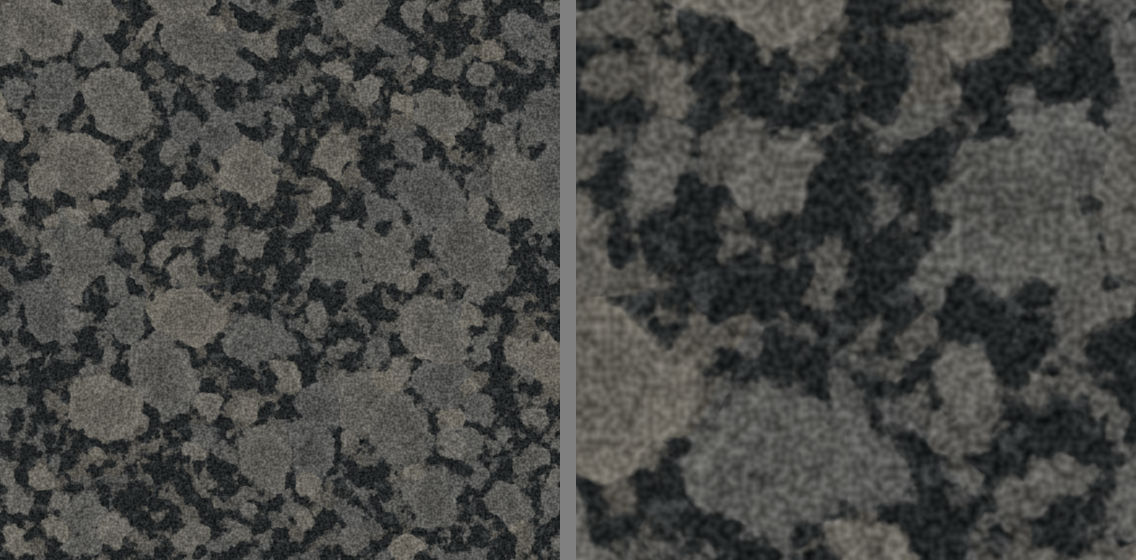
Left, the full canvas; right, a detail of the centre.
Reproduce this texture procedurally as a Shadertoy shader.

```glsl
// Dark granite: rounded, ragged grey feldspar grains in a speckled black matrix.
// Two jittered-cell grain layers and noise fragments merge into one depth field;
// that depth shapes the edges and pale rims, and gradient noise adds mottling.

#define LARGE_CELLS 8.0
#define SMALL_CELLS 17.0
#define WARP 0.011
#define RAGGED 0.014
#define EDGE_SOFT 0.0045
#define SPECK_SCALE 215.0
#define SPECK_GAIN 0.15
#define MATRIX_COLOR vec3(0.130, 0.140, 0.142)
#define FELDSPAR_COLOR vec3(0.362, 0.357, 0.342)

vec2 hash2(vec2 p) {
    vec3 q = fract(p.xyx * vec3(0.1031, 0.1030, 0.0973));
    q += dot(q, q.yzx + 33.33);
    return fract((q.xx + q.yz) * q.zy);
}

float gradientNoise(vec2 p) {
    vec2 cell = floor(p), f = fract(p);
    vec2 u = f * f * f * (f * (f * 6.0 - 15.0) + 10.0);
    vec4 corner;
    for (int k = 0; k < 4; k++) {
        vec2 o = vec2(k & 1, k >> 1);
        float angle = 6.2832 * hash2(cell + o + 71.0).x;
        corner[k] = dot(vec2(cos(angle), sin(angle)), f - o);
    }
    vec2 rows = mix(corner.xz, corner.yw, u.x);
    return 1.4 * mix(rows.x, rows.y, u.y);
}

float fbm(vec2 p) {
    float sum = 0.0, amp = 0.8;
    for (int i = 0; i < 4; i++) {
        sum += amp * gradientNoise(p);
        p = mat2(0.8, 0.6, -0.6, 0.8) * p * 2.03 + 17.3;
        amp *= 0.5;
    }
    return sum;
}

// Depth inside the nearest scattered grain (canvas units) and its random tone
vec2 grainLayer(vec2 p, float cells, float presence, vec2 radii, float seed) {
    p *= cells;
    vec2 home = floor(p), best = vec2(-1.0, 0.5);
    for (int y = -1; y <= 1; y++)
    for (int x = -1; x <= 1; x++) {
        vec2 id = home + vec2(x, y);
        vec2 traits = hash2(id + seed + 40.0);
        if (traits.x > presence) continue;
        vec2 d = p - id - 0.1 - 0.8 * hash2(id + seed);
        float angle = 6.2832 * traits.y;
        vec2 axis = vec2(cos(angle), sin(angle));
        d = vec2(dot(d, axis) * 0.88, dot(d, vec2(-axis.y, axis.x)) * 1.12);
        float radius = mix(radii.x, radii.y, traits.x / presence);
        float depth = (radius - length(d)) / cells;
        if (depth > best.x) best = vec2(depth, fract(traits.y * 7.31));
    }
    return best;
}

void mainImage(out vec4 fragColor, in vec2 fragCoord) {
    vec2 p = fragCoord / iResolution.y + 3.0;

    // Warp the plane so the grains lose their regular outline
    vec2 q = p + WARP * vec2(fbm(p * 15.0), fbm(p * 15.0 + 50.0));

    // Merge large grains, small grains and loose fragments
    vec2 grain = grainLayer(q, LARGE_CELLS, 0.62, vec2(0.30, 0.55), 5.0);
    vec2 small = grainLayer(q, SMALL_CELLS, 0.55, vec2(0.25, 0.50), 130.0);
    if (small.x > grain.x) grain = small;
    float fragment = 0.021 * fbm(q * 23.0 + 9.0) - 0.003;
    float loose = smoothstep(-0.003, 0.005, fragment - grain.x);
    float ragged = RAGGED * fbm(p * 36.0 + 30.0);
    float depth = max(grain.x, fragment) + ragged;
    float cover = smoothstep(-EDGE_SOFT, EDGE_SOFT, depth);

    // Cloudy tone: pale rims, darker hearts, dimmer fragments
    float cloud = fbm(p * 19.0 + 80.0);
    float mottle = fbm(p * 75.0 + 12.0);
    float heart = smoothstep(0.006, 0.035, depth);
    float tone = 1.06 - 0.12 * heart + 0.22 * (grain.y - 0.5) * (1.0 - loose);
    tone += 0.13 * cloud + 0.15 * mottle - 0.13 * loose;
    vec3 feldspar = FELDSPAR_COLOR * tone;
    feldspar *= mix(vec3(0.98, 1.0, 1.03), vec3(1.02, 1.0, 0.96), grain.y);

    // Black matrix with faint grey veils
    float veil = smoothstep(0.1, 0.7, fbm(p * 48.0 + 65.0));
    vec3 matrix = MATRIX_COLOR * (1.0 + 0.12 * mottle) + 0.10 * veil;
    vec3 color = mix(matrix, feldspar, cover);

    // Fine crystalline speckle
    float speck = 0.7 * gradientNoise(p * SPECK_SCALE);
    speck += 0.4 * gradientNoise(p * SPECK_SCALE * 0.53 + 23.0);
    color += SPECK_GAIN * speck * mix(0.75, 1.0, cover);

    fragColor = vec4(clamp(color, 0.035, 1.0), 1.0);
}
```
